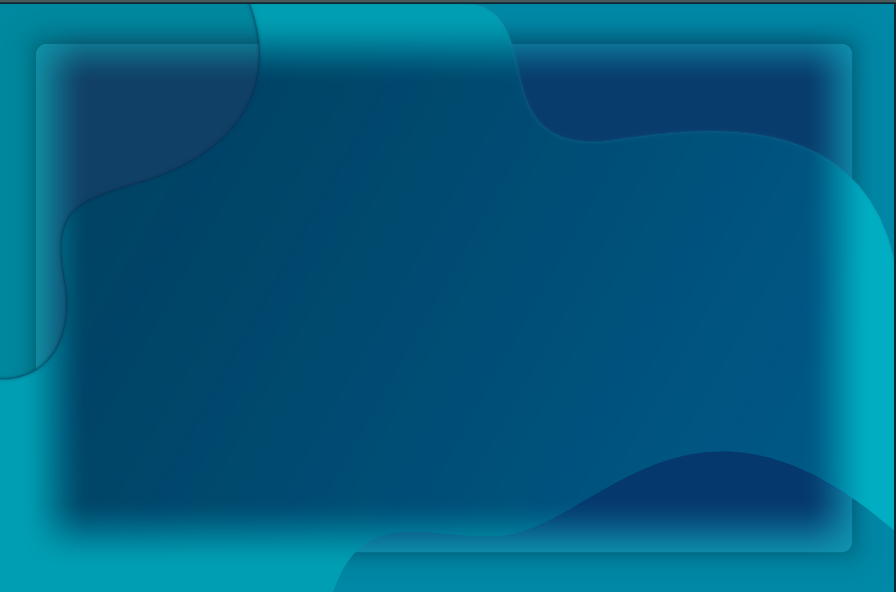
Give the GLSL for this background, as a Shadertoy shader.

```glsl
const vec2 CANVAS = vec2(1.515, 1.0);
const vec2 PANEL_MIN = vec2(0.061, 0.067);
const vec2 PANEL_MAX = vec2(1.441, 0.926);
const vec2 SHADE_MIN = vec2(0.093, 0.100);
const vec2 SHADE_MAX = vec2(1.417, 0.916);

// Running outline: x = nearest squared distance, y = inside sign
void addLine(vec2 p, vec2 a, vec2 b, inout vec2 outline) {
    vec2 edge = b - a, rel = p - a;
    vec2 gap = rel - edge * clamp(dot(rel, edge) / dot(edge, edge), 0.0, 1.0);
    outline.x = min(outline.x, dot(gap, gap));
    bool crosses = (a.y > p.y) != (b.y > p.y);
    if (crosses && p.x < a.x + edge.x * (p.y - a.y) / edge.y) outline.y = -outline.y;
}

void addCurve(vec2 p, vec2 a, vec2 b, vec2 c, vec2 d, inout vec2 outline) {
    const int STEPS = 22;
    vec2 last = a;
    for (int i = 1; i <= STEPS; i++) {
        float t = float(i) / float(STEPS), s = 1.0 - t;
        vec2 next = s * s * s * a + 3.0 * s * t * (s * b + t * c) + t * t * t * d;
        addLine(p, last, next, outline);
        last = next;
    }
}

// Joins the ends of an open curve around a point beyond the canvas
void closeAround(vec2 p, vec2 end, vec2 corner, vec2 start, inout vec2 outline) {
    vec2 endOut = vec2(corner.x, end.y), startOut = vec2(start.x, corner.y);
    addLine(p, end, endOut, outline);
    addLine(p, endOut, corner, outline);
    addLine(p, corner, startOut, outline);
    addLine(p, startOut, start, outline);
}

float signedDistance(vec2 outline) { return sqrt(outline.x) * outline.y; }

float upperLeftWave(vec2 p) {
    vec2 o = vec2(9.0, 1.0);
    vec2 start = vec2(0.419, 1.0), bend = vec2(0.252, 0.697);
    vec2 waist = vec2(0.108, 0.531), end = vec2(0.0, 0.360);
    addCurve(p, start, vec2(0.472, 0.870), vec2(0.417, 0.752), bend, o);
    addCurve(p, bend, vec2(0.134, 0.661), vec2(0.086, 0.654), waist, o);
    addCurve(p, waist, vec2(0.126, 0.449), vec2(0.094, 0.358), end, o);
    closeAround(p, end, vec2(-0.1, 1.1), start, o);
    return signedDistance(o);
}

float upperRightWave(vec2 p) {
    vec2 o = vec2(9.0, 1.0);
    vec2 start = vec2(0.787, 0.996), dip = vec2(1.014, 0.760), end = vec2(1.512, 0.563);
    addCurve(p, start, vec2(0.931, 0.984), vec2(0.811, 0.752), dip, o);
    addCurve(p, dip, vec2(1.112, 0.770), vec2(1.447, 0.851), end, o);
    closeAround(p, end, vec2(1.65, 1.1), start, o);
    return signedDistance(o);
}

float lowerRightWave(vec2 p) {
    vec2 o = vec2(9.0, 1.0);
    vec2 start = vec2(0.563, 0.0), shelf = vec2(0.837, 0.094), end = vec2(1.512, 0.104);
    addCurve(p, start, vec2(0.614, 0.146), vec2(0.713, 0.091), shelf, o);
    addCurve(p, shelf, vec2(1.004, 0.098), vec2(1.161, 0.409), end, o);
    closeAround(p, end, vec2(1.65, -0.1), start, o);
    return signedDistance(o);
}

float roundedBox(vec2 p, vec2 lo, vec2 hi, float radius) {
    vec2 q = abs(p - 0.5 * (lo + hi)) - 0.5 * (hi - lo) + radius;
    return length(max(q, 0.0)) + min(max(q.x, q.y), 0.0) - radius;
}

// Rectangle with blurred sides
float softBox(vec2 p, vec2 lo, vec2 hi, float blur) {
    vec2 s = smoothstep(lo - blur, lo + blur, p) * (1.0 - smoothstep(hi - blur, hi + blur, p));
    return s.x * s.y;
}

float coverage(float d, float pixel) { return 1.0 - smoothstep(-0.5 * pixel, 0.5 * pixel, d); }

// Tinted wave showing the panel's lit rim and outer shadow
vec3 paintWave(vec3 below, float d, vec3 rim, vec3 core, float shade, float panel, float pixel) {
    vec3 color = mix(rim, core, shade);
    float inside = coverage(panel, pixel);
    color *= 1.0 - 0.16 * (1.0 - inside) * exp(-max(panel, 0.0) / 0.025);
    color += vec3(0.06, 0.045, 0.035) * inside * (1.0 - shade);
    return mix(below, color, coverage(d, pixel));
}

vec3 addEdge(vec3 color, vec3 tint, float d, float strength) {
    return mix(color, tint, strength * exp(-abs(d) / 0.002));
}

void mainImage(out vec4 fragColor, in vec2 fragCoord) {
    vec2 p = fragCoord / iResolution.xy * CANVAS;
    float pixel = 1.0 / iResolution.y;
    float shade = softBox(p, SHADE_MIN, SHADE_MAX, 0.060);
    float panel = roundedBox(p, PANEL_MIN, PANEL_MAX, 0.018);

    // Blue centre with faint diagonal bands, framed in teal
    float slope = dot(p, vec2(0.87, -0.49));
    float bands = sin(slope * 31.0) + 0.5 * sin(slope * 57.0 + 1.0);
    vec3 blue = mix(vec3(0.0, 0.255, 0.385), vec3(0.0, 0.345, 0.525), smoothstep(-0.45, 1.3, slope));
    blue += vec3(0.0, 0.003, -0.002) * bands;
    vec3 teal = mix(vec3(0.0, 0.62, 0.70), vec3(0.0, 0.68, 0.76), smoothstep(0.9, 1.5, p.x));
    vec3 color = mix(teal, blue, shade);

    // Overlapping waves
    float left = upperLeftWave(p), right = upperRightWave(p), bottom = lowerRightWave(p);
    vec3 cool = vec3(0.0, 0.54, 0.66);
    color = paintWave(color, left, vec3(0.0, 0.54, 0.63), vec3(0.065, 0.25, 0.40), shade, panel, pixel);
    color = paintWave(color, right, cool, vec3(0.03, 0.235, 0.425), shade, panel, pixel);
    color = paintWave(color, bottom, cool, vec3(0.02, 0.225, 0.43), shade, panel, pixel);
    color = addEdge(color, vec3(0.02, 0.17, 0.30), left, 0.55);
    color = addEdge(color, vec3(0.08, 0.48, 0.60), right, 0.30);

    // Thin trim along the top and right
    float top = CANVAS.y - p.y, side = CANVAS.x - p.x;
    color = mix(color, vec3(0.04, 0.16, 0.20), coverage(min(top - 0.007, side - 0.0035), pixel));
    color = mix(color, vec3(0.29, 0.35, 0.36), coverage(top - 0.004, pixel));
    fragColor = vec4(color, 1.0);
}
```
